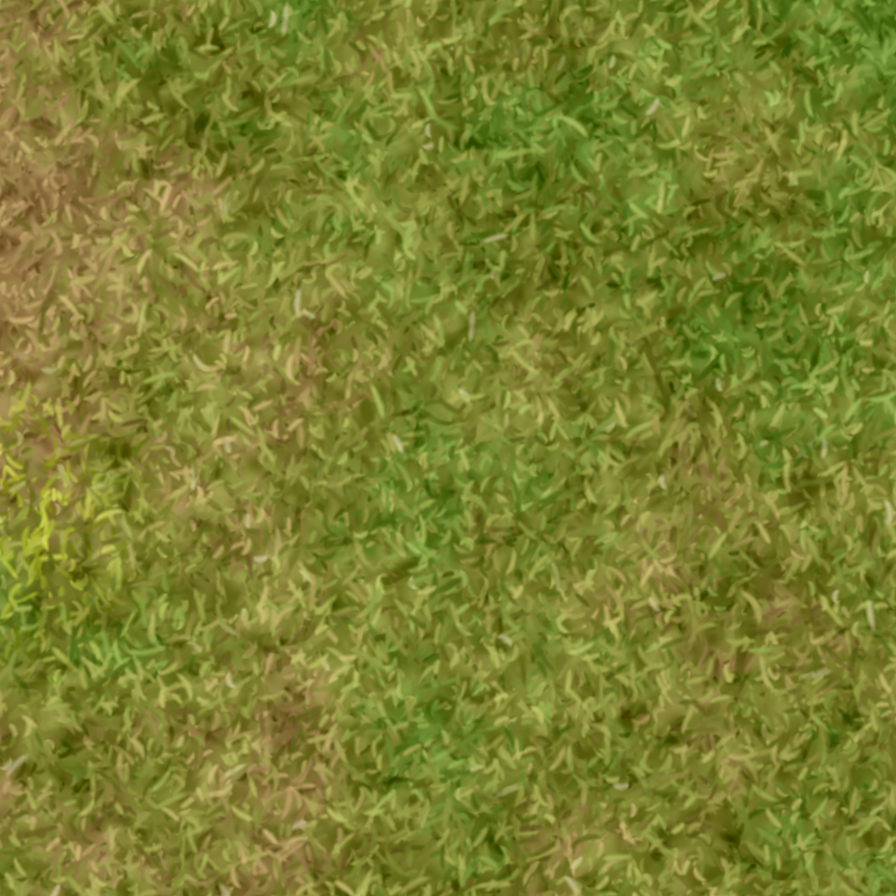
Give the GLSL for this texture, as a three.js fragment shader.

```glsl
// Draws a worn lawn: short soft tangled grass blades over green, olive and dry patches.
varying vec2 vUv;

const vec3 GREEN = vec3(0.37, 0.50, 0.14);
const vec3 OLIVE = vec3(0.48, 0.495, 0.17);
const vec3 DRY = vec3(0.59, 0.475, 0.28);
const vec3 LIME = vec3(0.62, 0.66, 0.12);
const vec3 PALE = vec3(0.80, 0.77, 0.60);
const vec3 LIGHT_TINT = vec3(1.0, 0.98, 0.85);
const int LAYERS = 9;
const float BLADE_CELLS = 29.0;   // blade cells across the canvas
const float BLADE_WIDTH = 0.15;   // half width, in cells
const float BLADE_TONE = 0.18;    // lightness spread between blades
const float CLUMP_TONE = 0.20;    // lightness spread between tufts
const float PATCH_TONE = 0.16;    // lightness spread between broad patches
const vec2 DRY_SPOT = vec2(0.0, 0.70);
const vec2 LIME_SPOT = vec2(0.02, 0.42);

float hash(vec2 p) {
  vec3 q = fract(vec3(p.xyx) * 0.1031);
  q += dot(q, q.yzx + 33.33);
  return fract((q.x + q.y) * q.z);
}

vec4 hash4(vec2 p) {
  return vec4(hash(p), hash(p + 17.3), hash(p + 41.7), hash(p + 73.1));
}

float noise(vec2 p) {
  vec2 i = floor(p);
  vec2 f = fract(p);
  f = f * f * (3.0 - 2.0 * f);
  return mix(mix(hash(i), hash(i + vec2(1.0, 0.0)), f.x),
             mix(hash(i + vec2(0.0, 1.0)), hash(i + 1.0), f.x), f.y);
}

float fbm(vec2 p) {
  float sum = 0.0;
  float amp = 0.5;
  for (int i = 0; i < 4; i++) {
    sum += amp * noise(p);
    p = mat2(1.6, 1.2, -1.2, 1.6) * p + 7.3;
    amp *= 0.5;
  }
  return sum / 0.9375;
}

float spot(vec2 p, vec2 centre, vec2 size) {
  vec2 d = (p - centre) / size;
  return exp(-dot(d, d));
}

// Dryness 0 is lush green, 0.5 olive, 1 withered.
vec3 grassColor(float dryness) {
  vec3 c = mix(GREEN, OLIVE, smoothstep(0.0, 0.5, dryness));
  return mix(c, DRY, smoothstep(0.5, 1.05, dryness));
}

// Soft coverage of a bent, tapered blade centred on the origin.
float blade(vec2 p, float angle, float halfLength, float bend) {
  float s = sin(angle);
  float c = cos(angle);
  p = vec2(c * p.x + s * p.y, c * p.y - s * p.x);
  float t = p.y / halfLength;
  float side = p.x - bend * (t * t - 0.4);
  float width = BLADE_WIDTH * (1.0 - 0.55 * t * t);
  return (1.0 - smoothstep(0.0, 1.25, abs(side) / width))
       * (1.0 - smoothstep(0.5, 1.0, abs(t)));
}

void main() {
  // Broad patches and tufts
  float dryness = 0.43 + 0.9 * (fbm(vUv * 6.0 + 3.1) - 0.5)
                + 0.5 * (fbm(vUv * 15.0 + 31.0) - 0.5)
                + 0.50 * spot(vUv, DRY_SPOT, vec2(0.17, 0.16))
                - 0.25 * smoothstep(0.35, 1.0, vUv.x) * smoothstep(0.2, 0.75, vUv.y)
                + 0.10 * (1.0 - vUv.x);
  float lime = spot(vUv, LIME_SPOT, vec2(0.11, 0.14));
  float shade = PATCH_TONE * (fbm(vUv * 7.0 + 20.0) - 0.5)
              + CLUMP_TONE * (fbm(vUv * 22.0 + 60.0) - 0.5);

  // Blurred undergrowth with shaded gaps
  vec2 warp = vec2(noise(vUv * 28.0), noise(vUv * 28.0 + 50.0)) * 1.5;
  float fine = noise(vUv * 58.0 + warp);
  vec3 color = grassColor(dryness + 0.3 * (noise(vUv * 34.0) - 0.5));
  color += 0.20 * (fine - 0.65);

  // Scattered blades, darker below and lighter on top
  for (int layer = 0; layer < LAYERS; layer++) {
    float level = float(layer) / float(LAYERS - 1);
    vec2 p = vUv * (BLADE_CELLS + 9.0 * (1.0 - level)) + float(layer) * 3.37;
    vec2 cell = floor(p);
    for (int y = -1; y <= 1; y++) {
      for (int x = -1; x <= 1; x++) {
        vec2 id = cell + vec2(float(x), float(y));
        vec4 place = hash4(id + float(layer) * 61.0);
        vec4 look = hash4(id + float(layer) * 61.0 + 211.0);
        float cover = blade(p - id - place.xy, (place.z - 0.6) * 2.6,
                            mix(0.30, 0.75, place.w * place.w), (look.x - 0.5) * 0.35);
        float tone = BLADE_TONE * (2.0 * look.y - 1.08 + 0.45 * level);
        vec3 tint = grassColor(dryness + 0.55 * (look.z - 0.5));
        tint = mix(tint, LIME, lime * step(0.45, look.w));
        tint += tone * LIGHT_TINT;
        tint = mix(tint, PALE, 0.8 * step(0.985, look.w) * level);
        color = mix(color, tint, cover * 0.85);
      }
    }
  }

  // Small dark holes and uneven light
  float holes = smoothstep(0.68, 0.95, noise(vUv * 62.0 + warp + 90.0));
  color -= 0.10 * holes * LIGHT_TINT;
  color += shade * LIGHT_TINT + 0.012;
  gl_FragColor = vec4(clamp(color, 0.0, 1.0), 1.0);
}
```
